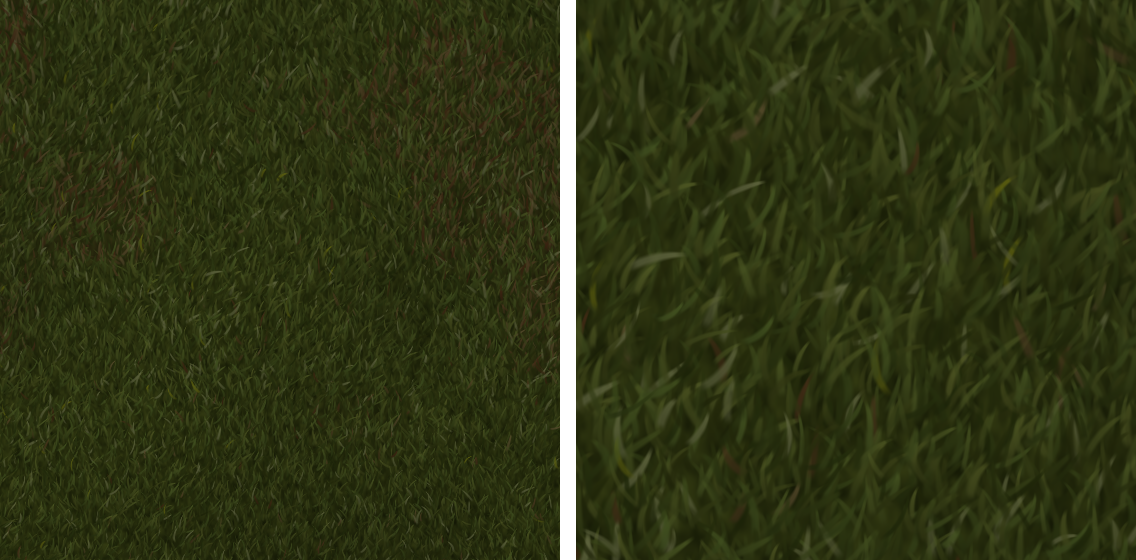
Left: the whole. Right: its middle third, enlarged.
Reproduce this texture procedurally as a three.js fragment shader.

```glsl
// Dense dark green lawn of short, soft, overlapping grass blades with a few dry patches.
varying vec2 vUv;

vec3 hash3(vec3 p) {
  p = fract(p * vec3(0.1031, 0.1030, 0.0973));
  p += dot(p, p.yxz + 33.33);
  return fract((p.xxy + p.yxx) * p.zyx);
}

float noise(vec2 p) {
  vec2 cell = floor(p);
  vec2 f = fract(p);
  f = f * f * (3.0 - 2.0 * f);
  float a = hash3(vec3(cell, 91.0)).x;
  float b = hash3(vec3(cell + vec2(1.0, 0.0), 91.0)).x;
  float c = hash3(vec3(cell + vec2(0.0, 1.0), 91.0)).x;
  float d = hash3(vec3(cell + 1.0, 91.0)).x;
  return mix(mix(a, b, f.x), mix(c, d, f.x), f.y);
}

// Coverage of one curved, tapering blade; along runs from -1 at the root to 1 at the tip.
float bladeMask(vec2 offset, float angle, float halfLength, float width, float bend, out float along) {
  float c = cos(angle);
  float s = sin(angle);
  vec2 q = vec2(c * offset.x - s * offset.y, s * offset.x + c * offset.y);
  along = q.y / halfLength;
  float side = abs(q.x - bend * halfLength * (along * along - 0.3));
  float taper = width * (1.0 - 0.5 * smoothstep(-0.2, 1.0, along));
  return (1.0 - smoothstep(0.25 * taper, 1.35 * taper, side))
       * (1.0 - smoothstep(0.55, 1.0, abs(along)));
}

// Mostly green, with rare pale, yellow and withered blades.
vec3 bladeColor(vec3 rnd, float dryness) {
  vec3 green = mix(vec3(0.120, 0.146, 0.033), vec3(0.275, 0.322, 0.130), pow(rnd.x, 1.35));
  green.r *= 0.94 + 0.14 * rnd.z;
  vec3 withered = mix(vec3(0.23, 0.13, 0.06), vec3(0.33, 0.29, 0.17), rnd.x);
  green = mix(green, vec3(0.35, 0.37, 0.23), step(0.965, rnd.y));
  green = mix(green, vec3(0.36, 0.37, 0.06), step(0.996, rnd.z));
  return mix(green, withered, step(rnd.y, 0.012 + 0.24 * dryness));
}

void main() {
  vec2 uv = vUv;

  // Blades are longer towards the top, and their lean drifts over the lawn.
  float size = mix(0.76, 1.18, uv.y);
  float drift = (noise(uv * 6.0 + 17.0) - 0.5) * 0.7;
  float dryness = smoothstep(0.60, 0.90, noise(uv * 5.0 + 4.0))
                * smoothstep(0.15, 0.45, uv.y);

  // Shaded undergrowth
  float murk = 0.6 * noise(uv * vec2(130.0, 75.0)) + 0.4 * noise(uv * vec2(240.0, 150.0) + 9.0);
  vec3 color = mix(vec3(0.075, 0.092, 0.018), vec3(0.200, 0.228, 0.070), murk);
  color = mix(color, vec3(0.17, 0.13, 0.06), 0.4 * dryness);

  // Blades, layered from the ground up
  vec2 cellSize = vec2(0.027, 0.038);
  for (int layer = 0; layer < 18; layer++) {
    float level = float(layer);
    vec2 grid = uv / cellSize + level * vec2(0.37, 0.61) + 5.0;
    vec2 home = floor(grid);
    for (int j = -1; j <= 1; j++) {
      for (int i = -1; i <= 1; i++) {
        vec2 cell = home + vec2(float(i), float(j));
        vec3 place = hash3(vec3(cell, level + 3.0));
        vec3 form = hash3(vec3(cell, level + 37.0));
        vec3 tint = hash3(vec3(cell, level + 71.0));
        vec2 offset = (grid - cell - place.xy) * cellSize;
        float angle = (place.z + form.x - 1.0) * 1.15 + drift + 0.08;
        float halfLength = mix(0.010, 0.0215, form.y) * size;
        float width = mix(0.0018, 0.0033, form.z) * size;
        float along;
        float mask = bladeMask(offset, angle, halfLength, width, (tint.z - 0.5) * 0.6, along);
        vec3 blade = bladeColor(tint, dryness) * (0.95 + 0.13 * along);
        color = mix(color, blade, mask * mix(0.55, 0.85, form.x));
      }
    }
  }

  // Broad, faint changes of light
  color *= 0.93 + 0.14 * noise(uv * 4.0 + 31.0);
  gl_FragColor = vec4(color, 1.0);
}
```
